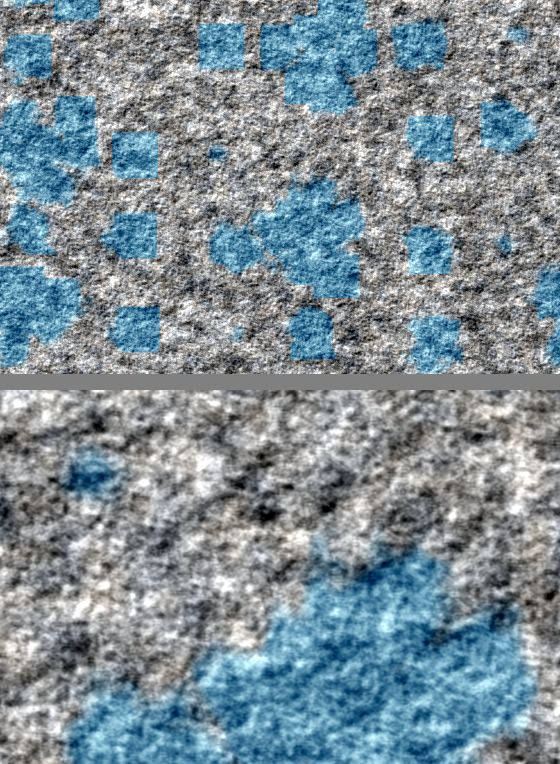
Top: the whole. Bottom: its middle third, enlarged.
Write a WebGL 1 fragment shader that draws this texture.

```glsl
precision highp float;
uniform vec2 u_resolution;

float hash(vec2 p) {
  vec3 q = fract(vec3(p.xyx) * 0.1031);
  q += dot(q, q.yzx + 33.33);
  return fract((q.x + q.y) * q.z);
}

vec2 hash2(vec2 p) {
  return vec2(hash(p + 17.3), hash(p + 71.9));
}

float noise(vec2 p) {
  vec2 i = floor(p), f = fract(p);
  f = f * f * (3.0 - 2.0 * f);
  return mix(mix(hash(i), hash(i + vec2(1, 0)), f.x),
             mix(hash(i + vec2(0, 1)), hash(i + vec2(1, 1)), f.x), f.y);
}

float fbm(vec2 p) {
  float sum = 0.0, amp = 0.33;
  for (int i = 0; i < 5; i++) {
    sum += amp * noise(p);
    p = mat2(1.6, 1.1, -1.1, 1.6) * p + 13.7;
    amp *= 0.76;
  }
  return sum;
}

// Square whose borders are crisp in some places and frayed in others
float square(vec2 q, float fray, float wobble) {
  vec2 a = abs(q);
  float d = mix(max(a.x, a.y) - 0.061, length(q) - 0.067, fray);
  d += fray * wobble * 0.05;
  float w = mix(0.0015, 0.017, fray);
  return smoothstep(w, -w, d);
}

// Single squares, clusters of squares and small soft dots on a loose grid
float patches(vec2 p) {
  float fray = smoothstep(0.42, 0.62, noise(p * 8.0 + 3.0));
  float wobble = noise(p * 22.0) + 0.5 * noise(p * 55.0) - 0.75;
  vec2 home = floor(p * 4.0);
  float mask = 0.0;
  for (int y = -1; y <= 1; y++) {
    for (int x = -1; x <= 1; x++) {
      vec2 cell = home + vec2(x, y);
      float kind = mod(cell.x + 3.0 * cell.y, 6.0);
      vec2 q = p - (cell + 0.28 + 0.44 * hash2(cell + 40.0)) * 0.25;
      float turn = 6.28 * hash(cell + 9.0);
      if (kind < 0.5) {
        for (int i = 0; i < 7; i++) {
          float n = float(i);
          float angle = 2.4 * n + turn;
          vec2 shift = 0.115 * sqrt(n / 6.0) * vec2(cos(angle), sin(angle));
          shift += 0.03 * (hash2(cell + n * 5.0) - 0.5);
          mask = max(mask, square(q - shift, fray, wobble));
        }
      } else if (abs(kind - 2.0) < 0.5) {
        float dotDist = length(q) - 0.02 + 0.02 * wobble;
        mask = max(mask, 0.85 * smoothstep(0.016, -0.02, dotDist));
      } else if (hash(cell + 23.0) > 0.12) {
        mask = max(mask, square(q, fray, wobble));
      }
    }
  }
  return mask;
}

void main() {
  vec2 p = gl_FragCoord.xy / u_resolution.y;

  // Rough stone relief, lit from the upper left
  vec2 s = p * vec2(26.0, 32.0);
  float height = fbm(s);
  float relief = height - fbm(s + vec2(-0.09, 0.15));
  float speckle = noise(p * 165.0 + 50.0) - 0.5;
  float lumps = noise(p * 34.0 + 7.0);
  float region = noise(p * 4.5 + 20.0);
  float tone = 0.55 + 1.05 * (height - 0.5) + 1.1 * relief + 0.3 * speckle;
  tone += 0.1 * smoothstep(0.62, 0.85, lumps) * (0.5 + region);
  tone -= 0.13 * smoothstep(0.36, 0.14, lumps);
  tone += 0.05 * (region - 0.5);

  // Thin pale veins in the upper part
  float vein = abs(noise(vec2(p.x * 2.0 + p.y, p.y * 5.0) + 4.0) - 0.5);
  tone += 0.1 * smoothstep(0.025, 0.0, vein) * smoothstep(0.6, 0.9, p.y);

  // Grey grains with slight warm and cool tints
  float warmth = noise(p * 48.0 + 90.0) - 0.5 + 0.5 * (lumps - 0.5);
  vec3 stone = vec3(tone) + warmth * vec3(0.045, 0.005, -0.045);

  // Blue stain keeps the relief and adds slanted flecks
  vec2 along = vec2(0.88 * p.x + 0.47 * p.y, 0.88 * p.y - 0.47 * p.x);
  float fleck = noise(along * vec2(38.0, 95.0)) - 0.5;
  float depth = tone - 0.55 + 0.16 * fleck;
  vec3 blue = vec3(0.31, 0.535, 0.655) + depth * vec3(0.87, 0.8, 0.68);

  gl_FragColor = vec4(clamp(mix(stone, blue, patches(p)), 0.0, 1.0), 1.0);
}
```
